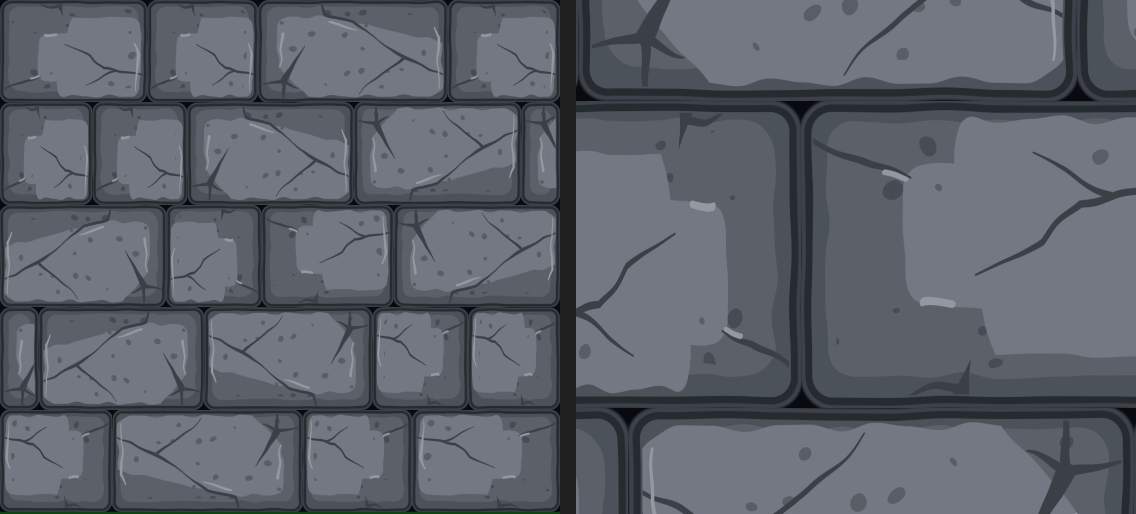
Left, the full canvas; right, a detail of the centre.
This texture is drawn by a WebGL 1 fragment shader. Its source:

```glsl
precision highp float;
// Cracked grey stone wall: five courses of two block designs, mirrored and stretched.
uniform vec2 u_resolution;

float hash(vec2 p) {
  return fract(sin(dot(p, vec2(127.1, 311.7))) * 43758.5453);
}

float noise(vec2 p) {
  vec2 i = floor(p), f = fract(p);
  f = f * f * (3.0 - 2.0 * f);
  return mix(mix(hash(i), hash(i + vec2(1, 0)), f.x),
             mix(hash(i + vec2(0, 1)), hash(i + vec2(1, 1)), f.x), f.y);
}

float fill(float d) {
  float aa = 5.5 / u_resolution.y;
  return 1.0 - smoothstep(-aa, aa, d);
}

// Rounded box between corners lo and hi
float box(vec2 p, vec2 lo, vec2 hi, float r) {
  vec2 d = abs(p - 0.5 * (lo + hi)) - 0.5 * (hi - lo) + r;
  return length(max(d, 0.0)) + min(max(d.x, d.y), 0.0) - r;
}

// Stroke whose radius tapers from ra to rb
float stroke(vec2 p, vec2 a, vec2 b, float ra, float rb) {
  vec2 v = b - a;
  float t = clamp(dot(p - a, v) / dot(v, v), 0.0, 1.0);
  return length(p - a - v * t) - mix(ra, rb, t);
}

// Small irregular pits, one candidate per cell
float pits(vec2 p, float seed) {
  float d = 1.0;
  for (int j = -1; j <= 1; j++)
    for (int i = -1; i <= 1; i++) {
      vec2 cell = floor(p / 0.27) + vec2(i, j), id = cell + seed;
      vec2 c = (cell + 0.2 + 0.6 * vec2(hash(id), hash(id + 7.3))) * 0.27;
      float r = mix(0.014, 0.058, hash(id + 3.1));
      if (hash(id + 19.7) < 0.5) d = min(d, length((p - c) * vec2(1.0, 1.2)) - r);
    }
  return d;
}

// Narrow design: distances to pale face, cracks and glints
vec3 narrowBlock(vec2 p) {
  float face = box(p, vec2(0.78, 0.24), vec2(1.93, 1.32), 0.13);
  face = max(face, dot(p - vec2(1.0, 0.26), vec2(-0.93, -0.36)));
  face = min(face, box(p, vec2(0.52, 0.46), vec2(1.2, 1.14), 0.16));
  float c = stroke(p, vec2(0.88, 0.61), vec2(1.23, 0.76), 0.005, 0.014);
  c = min(c, stroke(p, vec2(1.23, 0.76), vec2(1.44, 0.95), 0.014, 0.018));
  c = min(c, stroke(p, vec2(1.44, 0.95), vec2(1.64, 0.99), 0.018, 0.018));
  c = min(c, stroke(p, vec2(1.64, 0.99), vec2(2.0, 1.03), 0.018, 0.01));
  c = min(c, stroke(p, vec2(1.6, 0.99), vec2(1.2, 1.15), 0.016, 0.004));
  c = min(c, stroke(p, vec2(0.8, 0.03), vec2(0.87, 0.23), 0.045, 0.003));
  c = min(c, stroke(p, vec2(0.48, 0.04), vec2(0.8, 0.1), 0.004, 0.022));
  c = min(c, stroke(p, vec2(0.04, 1.24), vec2(0.32, 1.13), 0.01, 0.017));
  c = min(c, stroke(p, vec2(0.32, 1.13), vec2(0.55, 1.04), 0.017, 0.005));
  float g = stroke(p, vec2(1.84, 0.6), vec2(1.9, 0.74), 0.012, 0.02);
  g = min(g, stroke(p, vec2(1.9, 0.74), vec2(1.87, 1.25), 0.02, 0.006));
  g = min(g, stroke(p, vec2(0.62, 0.48), vec2(0.76, 0.47), 0.02, 0.017));
  return vec3(face, c, min(g, stroke(p, vec2(0.42, 1.07), vec2(0.53, 1.03), 0.012, 0.012)));
}

// Wide design, same three distances
vec3 wideBlock(vec2 p) {
  float face = box(p, vec2(0.27, 0.23), vec2(2.53, 1.32), 0.18);
  face = max(face, dot(p - vec2(0.3, 0.94), vec2(-0.72, 0.69)));
  face = max(face, dot(p - vec2(0.94, 0.24), vec2(0.2, -0.98)));
  float c = stroke(p, vec2(0.85, 0.04), vec2(0.93, 0.2), 0.008, 0.028);
  c = min(c, stroke(p, vec2(0.93, 0.2), vec2(1.28, 0.29), 0.028, 0.02));
  c = min(c, stroke(p, vec2(1.28, 0.29), vec2(1.62, 0.56), 0.02, 0.006));
  c = min(c, stroke(p, vec2(1.62, 0.56), vec2(2.0, 0.78), 0.006, 0.023));
  c = min(c, stroke(p, vec2(2.0, 0.78), vec2(2.52, 1.04), 0.023, 0.009));
  c = min(c, stroke(p, vec2(2.0, 0.78), vec2(1.75, 1.0), 0.02, 0.013));
  c = min(c, stroke(p, vec2(1.75, 1.0), vec2(1.37, 1.28), 0.013, 0.004));
  c = min(c, stroke(p, vec2(0.62, 0.65), vec2(0.34, 1.12), 0.003, 0.045));
  c = min(c, stroke(p, vec2(0.34, 1.12), vec2(0.06, 1.18), 0.028, 0.008));
  c = min(c, stroke(p, vec2(0.34, 1.12), vec2(0.36, 1.38), 0.028, 0.012));
  c = min(c, stroke(p, vec2(0.34, 1.12), vec2(0.54, 1.2), 0.03, 0.004));
  float g = stroke(p, vec2(0.35, 0.48), vec2(0.29, 0.92), 0.02, 0.008);
  g = min(g, stroke(p, vec2(1.0, 0.32), vec2(1.35, 0.42), 0.02, 0.008));
  g = min(g, stroke(p, vec2(2.42, 0.38), vec2(2.49, 0.5), 0.01, 0.018));
  return vec3(face, c, min(g, stroke(p, vec2(2.49, 0.5), vec2(2.46, 1.22), 0.018, 0.006)));
}

void main() {
  vec2 p = gl_FragCoord.xy / u_resolution;
  p = vec2(p.x, 1.0 - p.y) * vec2(7.68, 7.04);

  // Joints per course; kind = wide + 2 * mirrored in x + 4 * mirrored in y
  float row = min(floor(p.y / 1.403), 4.0);
  vec4 joint = vec4(2.02, 3.54, 6.14, 7.68), kinds = vec4(0, 0, 1, 0);
  if (row == 1.0) { joint = vec4(1.27, 2.57, 4.85, 7.15); kinds = vec4(0, 0, 1, 5); }
  if (row == 2.0) { joint = vec4(2.28, 3.59, 5.4, 7.68); kinds = vec4(3, 2, 4, 5); }
  if (row == 3.0) { joint = vec4(0.53, 2.8, 5.11, 6.42); kinds = vec4(1, 3, 7, 6); }
  if (row == 4.0) { joint = vec4(1.54, 4.15, 5.65, 7.68); kinds = vec4(6, 7, 6, 6); }
  float left = 0.0, right = 7.68, kind = kinds.w;
  for (int k = 0; k < 4; k++) {
    if (p.x < joint[k]) { right = joint[k]; kind = kinds[k]; break; }
    left = joint[k];
  }

  // Block coordinates; the short end blocks are cut from wide ones
  vec2 size = vec2(right - left, 1.403), d = p - vec2(left, row * 1.403);
  float wide = mod(kind, 2.0);
  vec2 q = d / vec2(size.x < 0.6 ? 2.28 : size.x, size.y);
  q = mix(q, 1.0 - q, vec2(step(2.0, mod(kind, 4.0)), step(4.0, kind)));
  q *= vec2(mix(2.02, 2.6, wide), 1.41);
  vec2 wobble = vec2(noise(q * 6.0), noise(q * 6.0 + 31.0)) - 0.5;
  vec3 art = wide > 0.5 ? wideBlock(q + 0.05 * wobble) : narrowBlock(q + 0.05 * wobble);
  vec2 e = d + 0.018 * (vec2(noise(p * 4.0), noise(p * 4.0 + 9.0)) - 0.5);
  float block = box(e, vec2(0.035), size - 0.035, 0.11);
  float body = box(e + 0.03 * wobble, vec2(0.12, 0.09), size - vec2(0.12, 0.15), 0.14);

  // Mortar, outline, rim, body and pale face
  vec3 col = mix(vec3(0.24, 0.26, 0.29), vec3(0.03, 0.04, 0.06), smoothstep(0.03, 0.05, block));
  col = mix(col, vec3(0.15, 0.17, 0.19), fill(abs(block) - 0.017));
  col = mix(col, vec3(0.3, 0.32, 0.35), fill(block + 0.017));
  col = mix(col, vec3(0.36, 0.38, 0.41), fill(body));
  float inside = fill(block + 0.025), face = fill(art.x) * inside;
  col = mix(col, vec3(0.45, 0.47, 0.51), face);

  // Pits, cracks and glints
  float pit = fill(pits(q + 0.07 * wobble, 5.0 + 40.0 * wide)) * fill(body + 0.04);
  col = mix(col, mix(vec3(0.28, 0.3, 0.33), vec3(0.35, 0.37, 0.4), face), pit);
  col = mix(col, vec3(0.23, 0.25, 0.28), fill(art.y) * inside);
  col = mix(col, vec3(0.58, 0.6, 0.63), fill(art.z) * inside);

  // Green strip along the foot
  col = mix(col, vec3(0.06, 0.26, 0.07), fill(7.01 - p.y));
  gl_FragColor = vec4(col, 1.0);
}
```
